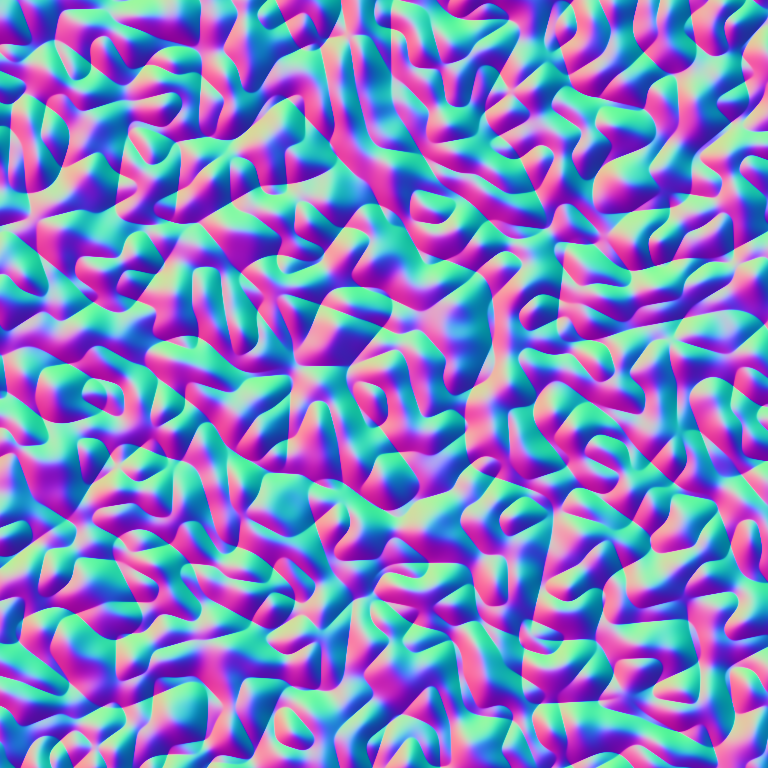
Write a Shadertoy shader that draws this texture map.

```glsl
// Tangent-space normal map of creased, overlapping bubbles (folded simplex noise).

const float BASE_FREQUENCY = 5.5;     // noise cells across the canvas, first octave
const int   OCTAVES        = 2;
const float LACUNARITY     = 2.0;     // frequency ratio between octaves
const float OCTAVE_TURN    = 0.6;     // rotation between octaves, radians
const float RELIEF         = 1.53;    // steepness of the surface
const float CREASE_WIDTH   = 0.0013;  // rounding of the folds, in canvas units
const vec2  SEED_OFFSET    = vec2(37.3, 71.9);

const float SKEW        = 0.366025;   // (sqrt(3) - 1) / 2
const float UNSKEW      = 0.211325;   // (3 - sqrt(3)) / 6
const float UNIT_SLOPE  = 27.2;       // scales the noise to an RMS slope of one
const float TAU         = 6.28319;

// Integer hash of a lattice point, returned in 0..1
float hash(vec2 cell) {
    uvec2 q = uvec2(ivec2(cell)) * uvec2(1597u, 7919u);
    uint h = (q.x ^ (q.y << 7)) * 74779u + q.y;
    h = (h ^ (h >> 15)) * 48271u;
    h = (h ^ (h >> 13)) * 69621u;
    h ^= h >> 16;
    return float(h & 65535u) / 65536.0;
}

// One simplex corner: gradient in xy, value in z
vec3 cornerKernel(vec2 cell, vec2 d) {
    float t = max(0.5 - dot(d, d), 0.0);
    float angle = TAU * hash(cell);
    vec2 dir = vec2(cos(angle), sin(angle));
    float ramp = dot(dir, d);
    float t3 = t * t * t;
    return vec3(t3 * (t * dir - 8.0 * ramp * d), t3 * t * ramp);
}

// Simplex noise with its analytic gradient: gradient in xy, value in z
vec3 simplexNoise(vec2 p) {
    vec2 cell = floor(p + (p.x + p.y) * SKEW);
    vec2 d0 = p - cell + (cell.x + cell.y) * UNSKEW;
    vec2 side = d0.x > d0.y ? vec2(1.0, 0.0) : vec2(0.0, 1.0);
    vec2 d1 = d0 - side + UNSKEW;
    vec2 d2 = d0 - 1.0 + 2.0 * UNSKEW;
    return UNIT_SLOPE * (cornerKernel(cell, d0)
                       + cornerKernel(cell + side, d1)
                       + cornerKernel(cell + 1.0, d2));
}

// Slope of the summed absolute noise; every octave is equally steep
vec2 creasedSlope(vec2 uv, float crease) {
    vec2 slope = vec2(0.0);
    float frequency = BASE_FREQUENCY;
    for (int i = 0; i < OCTAVES; i++) {
        float angle = OCTAVE_TURN * float(i);
        float c = cos(angle), s = sin(angle);
        mat2 turn = mat2(c, s, -s, c);
        vec3 n = simplexNoise(turn * uv * frequency + SEED_OFFSET * float(i + 1));
        float soft = crease * frequency;
        float fold = n.z / sqrt(n.z * n.z + soft * soft);
        slope += fold * (n.xy * turn);   // right-multiplying undoes the turn
        frequency *= LACUNARITY;
    }
    return slope;
}

void mainImage(out vec4 fragColor, in vec2 fragCoord) {
    float canvas = min(iResolution.x, iResolution.y);
    vec2 uv = fragCoord / canvas;

    // Keep folds at least about a pixel wide so they stay smooth
    float crease = max(CREASE_WIDTH, 0.6 / canvas);
    vec2 slope = RELIEF * creasedSlope(uv, crease);

    // Encode the normal: red follows x, green runs against y
    vec3 normal = normalize(vec3(slope.x, -slope.y, 1.0));
    fragColor = vec4(normal * 0.5 + 0.5, 1.0);
}
```
